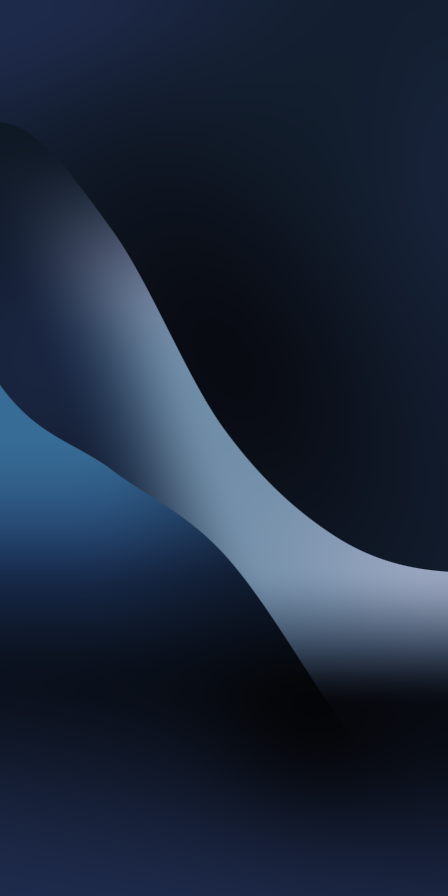
Give the GLSL for this background, as a WebGL 2 fragment shader.

```glsl
#version 300 es
precision highp float;

#define NAVY vec3(0.075, 0.115, 0.195)
#define INDIGO vec3(0.120, 0.170, 0.300)
#define SLATE vec3(0.070, 0.115, 0.175)
#define INK vec3(0.033, 0.040, 0.068)
#define COAL vec3(0.014, 0.016, 0.024)
#define STEEL vec3(0.270, 0.420, 0.570)
#define SILVER vec3(0.440, 0.555, 0.660)
#define LILAC vec3(0.620, 0.660, 0.760)
#define AZURE vec3(0.215, 0.425, 0.590)
#define DEEP_BLUE vec3(0.120, 0.220, 0.390)

uniform vec2 u_resolution;
out vec4 fragColor;

// Catmull-Rom curve over x in 0..1, with one outer knot on each side
float spline(float x, float knots[7]) {
    float s = clamp(x, 0.0, 0.9999) * 4.0;
    int i = int(s);
    float t = fract(s);
    float a = knots[i], b = knots[i + 1], c = knots[i + 2], d = knots[i + 3];
    return b + 0.5 * t * (c - a + t * (2.0 * a - 5.0 * b + 4.0 * c - d
        + t * (3.0 * (b - c) + d - a)));
}

// Soft elliptical spot, rotated by an angle
float spot(vec2 p, vec2 center, vec2 radius, float angle) {
    float c = cos(angle), s = sin(angle);
    vec2 q = mat2(c, -s, s, c) * (p - center) / radius;
    return exp(-dot(q, q));
}

// Antialiased coverage above an edge
float above(float height) {
    return clamp(0.5 + height / max(fwidth(height), 1e-5), 0.0, 1.0);
}

// Dark backdrop above the ribbon
vec3 backdrop(vec2 p) {
    vec3 color = mix(SLATE, INDIGO, spot(p, vec2(0.05, 1.95), vec2(0.50, 0.24), 0.25));
    color = mix(color, INDIGO, 0.45 * spot(p, vec2(1.05, 1.55), vec2(0.22, 0.40), 0.0));
    color = mix(color, NAVY, 0.5 * spot(p, vec2(1.0, 1.0), vec2(0.25, 0.35), 0.0));
    return mix(color, INK, 0.97 * spot(p, vec2(0.50, 1.20), vec2(0.30, 0.50), 0.55));
}

// Black hollow over a blue haze at the bottom
vec3 groundHaze(vec2 p) {
    float haze = 1.0 - smoothstep(-0.05, 0.62, p.y + 0.16 * p.x);
    vec3 color = mix(vec3(0.030, 0.048, 0.080), INDIGO, haze);
    return mix(color, COAL, 0.9 * spot(p, vec2(0.70, 0.44), vec2(0.24, 0.22), -0.5));
}

// Blue fold under the ribbon
vec3 lowerFold(vec2 p) {
    float side = smoothstep(0.15, 0.62, p.x);
    float glow = smoothstep(0.42, 0.90, p.y) * (1.0 - 0.45 * side);
    vec3 color = mix(groundHaze(p), DEEP_BLUE, glow);
    return mix(color, AZURE, smoothstep(0.68, 1.04, p.y) * (1.0 - 0.5 * side));
}

// Satin ribbon, lit along its middle and fading at both ends
vec3 ribbon(vec2 p) {
    float sweep = smoothstep(0.0, 0.36, p.x - 0.35 * (1.4 - p.y));
    float topFade = 1.0 - smoothstep(1.28, 1.69, p.y);
    float bottomFade = smoothstep(0.42, 0.74, p.y);
    vec3 shade = mix(NAVY, SLATE * 0.85, smoothstep(1.25, 1.70, p.y));
    shade = mix(shade, INDIGO, 0.5 * spot(p, vec2(0.08, 1.20), vec2(0.20, 0.25), 0.0));
    vec3 bottom = mix(groundHaze(p), INK, 0.6 * smoothstep(0.2, 0.5, p.y));
    shade = mix(bottom, shade, smoothstep(0.42, 0.60, p.y));
    vec3 light = mix(STEEL, SILVER, smoothstep(0.05, 0.33, p.x - 0.30 * (1.4 - p.y)));
    light = mix(light, LILAC, 0.9 * spot(p, vec2(1.0, 0.70), vec2(0.34, 0.17), -0.25));
    light = mix(light, vec3(0.46, 0.51, 0.62), smoothstep(1.15, 1.45, p.y));
    return mix(shade, light, sweep * topFade * bottomFade);
}

void main() {
    // Width spans 0..1 and height spans 0..2
    vec2 p = gl_FragCoord.xy / u_resolution * vec2(1.0, 2.0);
    float upperEdge = spline(p.x, float[7](1.50, 1.727, 1.487, 1.043, 0.802, 0.724, 0.77));
    float lowerEdge = spline(p.x, float[7](1.65, 1.141, 0.951, 0.763, 0.404, 0.030, -0.25));

    // Layers from the front fold to the backdrop
    vec3 color = mix(lowerFold(p), ribbon(p), above(p.y - lowerEdge));
    color = mix(color, backdrop(p), above(p.y - upperEdge));
    fragColor = vec4(color, 1.0);
}
```
